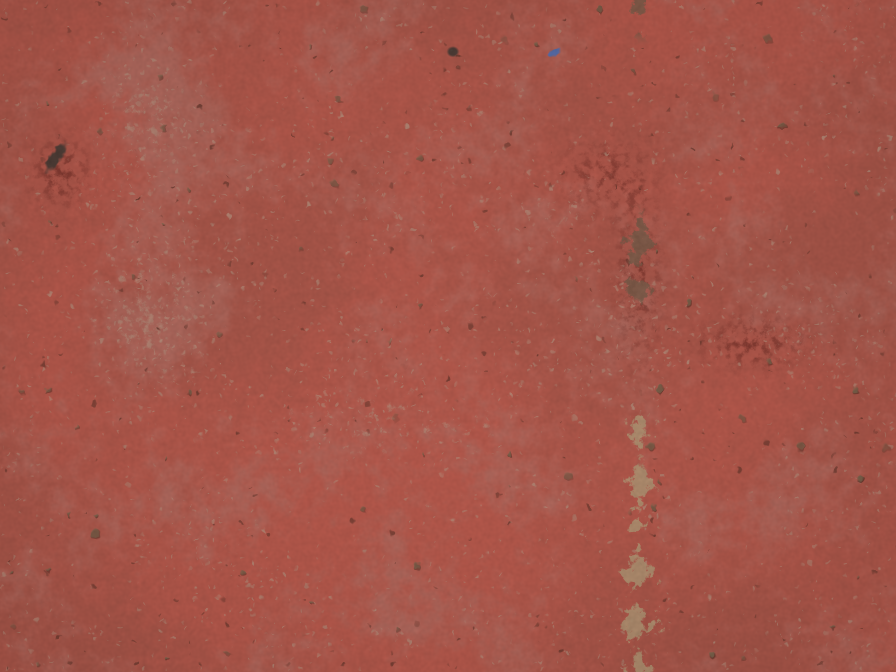
Reproduce this texture procedurally as a Shadertoy shader.

```glsl
// Worn red painted floor with dusty scuffs, pale grit, dark chips and a flaking seam.

vec2 hash2(vec2 p) {
    vec3 q = fract(p.xyx * vec3(0.1031, 0.1030, 0.0973));
    q += dot(q, q.yzx + 33.33);
    return fract((q.xx + q.yz) * q.zy);
}

float gradientNoise(vec2 p) {
    vec2 i = floor(p), f = p - i;
    vec2 u = f * f * f * (f * (f * 6.0 - 15.0) + 10.0);
    vec2 e = vec2(0.0, 1.0);
    float a = dot(hash2(i) * 2.0 - 1.0, f);
    float b = dot(hash2(i + e.yx) * 2.0 - 1.0, f - e.yx);
    float c = dot(hash2(i + e.xy) * 2.0 - 1.0, f - e.xy);
    float d = dot(hash2(i + e.yy) * 2.0 - 1.0, f - e.yy);
    return mix(mix(a, b, u.x), mix(c, d, u.x), u.y);
}

float fbm(vec2 p) {
    float sum = 0.0, gain = 1.0;
    for (int i = 0; i < 4; i++) {
        sum += gain * gradientNoise(p);
        p = mat2(1.6, 1.2, -1.2, 1.6) * p + 17.3;
        gain *= 0.5;
    }
    return sum;
}

// One randomly turned, oval grain of random strength in a share of the grid cells
float scatter(vec2 p, float cells, float size, float share) {
    vec2 q = p * cells, id = floor(q);
    vec2 place = hash2(id + 5.0), kind = hash2(id + 91.0);
    vec2 d = q - id - 0.5 - (place - 0.5) * 0.5;
    float turn = 6.283 * kind.y;
    d = mat2(cos(turn), sin(turn), -sin(turn), cos(turn)) * d;
    d.y *= 1.0 + 0.9 * place.x;
    float radius = size * (0.35 + 0.85 * place.y * place.y), soft = cells * 0.0018;
    float grain = 1.0 - smoothstep(radius - soft, radius + soft, length(d));
    return grain * (0.5 + 0.5 * kind.y) * (1.0 - smoothstep(share - 0.02, share + 0.02, kind.x));
}

// Soft round patch
float patchAt(vec2 p, vec2 centre, vec2 size) {
    vec2 d = (p - centre) / size;
    return exp(-dot(d, d));
}

// Solid oval fleck, turned by an angle
float fleck(vec2 p, vec2 centre, vec2 size, float turn) {
    p -= centre;
    p = mat2(cos(turn), -sin(turn), sin(turn), cos(turn)) * p;
    return 1.0 - smoothstep(0.65, 1.3, length(p / size));
}

void mainImage(out vec4 fragColor, in vec2 fragCoord) {
    vec2 p = fragCoord / iResolution.y;
    float rough = fbm(p * 38.0), fine = fbm(p * 75.0 + 9.0);
    vec2 warped = p + 0.006 * vec2(gradientNoise(p * 130.0), gradientNoise(p * 130.0 + 50.0));

    // Paint in slow clouds, with faint mottling
    float cloud = fbm(p * 2.5 + 4.0) + 0.35 * rough;
    vec3 color = mix(vec3(0.618, 0.315, 0.268), vec3(0.675, 0.328, 0.280),
                     smoothstep(-0.5, 0.4, cloud));

    // Scuffed areas: strongest at the left, some in the middle and right
    float wear = patchAt(p, vec2(0.22, 0.53), vec2(0.07, 0.10))
               + 0.7 * patchAt(p, vec2(0.22, 0.83), vec2(0.10, 0.13))
               + 0.6 * patchAt(p, vec2(0.56, 0.36), vec2(0.14, 0.07))
               + 0.5 * patchAt(p, vec2(0.85, 0.69), vec2(0.07, 0.06))
               + 0.4 * patchAt(p, vec2(1.27, 0.50), vec2(0.10, 0.05));
    float dust = smoothstep(-0.25, 0.75, fbm(p * 6.0 + 30.0) + 0.6 * rough + 0.6 * wear - 0.1);
    color = mix(color, vec3(0.645, 0.405, 0.365), 0.75 * dust);

    // Dark red stains
    float stain = patchAt(p, vec2(0.95, 0.59), vec2(0.03, 0.11))
                + patchAt(p, vec2(1.12, 0.49), vec2(0.07, 0.035))
                + 0.8 * patchAt(p, vec2(0.90, 0.74), vec2(0.06, 0.05))
                + patchAt(p, vec2(0.09, 0.74), vec2(0.04, 0.045));
    stain *= smoothstep(-0.15, 0.5, fine);
    color = mix(color, vec3(0.43, 0.18, 0.15), min(0.8 * stain, 0.75));

    // Pale grit, gathered in the scuffs, with broken crusts
    float grit = clamp(0.10 + 0.35 * fbm(p * 5.0 + 60.0) + 0.35 * wear, 0.03, 0.6);
    float pale = 0.8 * scatter(warped, 60.0, 0.21, grit * 0.7);
    pale = max(pale, 0.65 * scatter(warped + 3.0, 115.0, 0.32, grit));
    float crust = fine + 0.4 * rough + 0.65 * min(wear, 1.0) + 0.4 * fbm(p * 9.0 + 80.0);
    pale = max(pale, 0.65 * smoothstep(0.6, 1.1, crust));
    color = mix(color, vec3(0.66, 0.53, 0.46), pale);

    // Chips down to the dark ground, each with a shaded edge
    float chip = scatter(warped, 23.0, 0.13, 0.09);
    float shade = scatter(warped + vec2(-0.001, 0.002), 23.0, 0.14, 0.09);
    float pinhole = scatter(warped + 7.0, 52.0, 0.20, 0.08);
    color = mix(color, vec3(0.35, 0.19, 0.15), max(0.8 * shade, 0.7 * pinhole));
    color = mix(color, vec3(0.45, 0.38, 0.29), 0.85 * chip);

    // Flaking upright seam: pale below, dark above
    float seam = 0.35 + 0.5 * cos(p.y * 88.0 + 3.0 * gradientNoise(vec2(8.0, p.y * 9.0)))
               + 1.3 * rough + 1.3 * fine + 0.9 * gradientNoise(vec2(3.3, p.y * 13.0))
               - abs(p.x - 0.951) / 0.019;
    float low = 1.0 - smoothstep(0.39, 0.42, p.y);
    float high = smoothstep(0.52, 0.55, p.y) * (1.0 - smoothstep(0.67, 0.70, p.y))
               + smoothstep(0.93, 0.96, p.y);
    float flake = smoothstep(-0.15, 0.3, seam);
    color = mix(color, vec3(0.65, 0.54, 0.42), 0.9 * flake * low);
    color = mix(color, vec3(0.44, 0.34, 0.27), 0.8 * flake * high);

    // Lone marks: a gouge, a pebble and a blue fleck
    float gouge = fleck(warped, vec2(0.083, 0.766), vec2(0.008, 0.024), -0.6);
    float pebble = fleck(p, vec2(0.674, 0.923), vec2(0.008, 0.007), 0.0);
    color = mix(color, vec3(0.23, 0.21, 0.19), 0.85 * max(gouge, pebble));
    color = mix(color, vec3(0.32, 0.40, 0.62), fleck(warped, vec2(0.825, 0.922), vec2(0.009, 0.005), 0.5));

    // Fine grain and slightly darker corners
    vec2 centred = fragCoord / iResolution.xy - 0.5;
    float grain = gradientNoise(p * 170.0) + 0.7 * gradientNoise(p * 90.0 + 40.0);
    color *= 1.015 + 0.05 * grain - 0.14 * dot(centred, centred);
    fragColor = vec4(color, 1.0);
}
```
